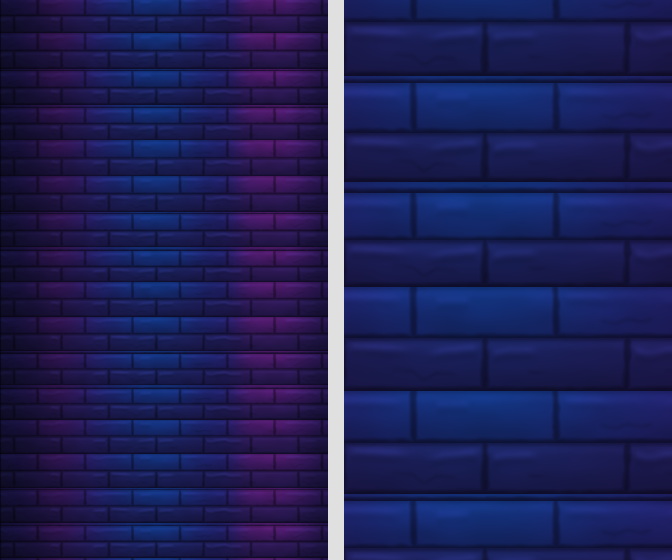
Left, the full canvas; right, a detail of the centre.
Write a WebGL 1 fragment shader that draws this texture.

```glsl
precision highp float;
// Night brick wall under neon light: 16 stacked bands, each a lit course over a
// shaded course with half-brick offset, about 7 bricks across. Band heights drift,
// some bands add a thin lit ledge, and blue and magenta glows tint the columns.
uniform vec2 u_resolution;

float hash(vec2 p) {
  p = fract(p * vec2(0.1731, 0.2467));
  p += dot(p, p.yx + 19.19);
  return fract(p.x * p.y * 37.3);
}

float noise(vec2 p) {
  vec2 i = floor(p), f = fract(p);
  f = f * f * (3.0 - 2.0 * f);
  return mix(mix(hash(i), hash(i + vec2(1.0, 0.0)), f.x),
             mix(hash(i + vec2(0.0, 1.0)), hash(i + 1.0), f.x), f.y);
}

float bell(float x, float center, float width) {
  float d = (x - center) / width;
  return exp(-d * d);
}

void main() {
  // Wall units: 452 wide, 768 high, y pointing down
  vec2 uv = gl_FragCoord.xy / u_resolution;
  vec2 wall = vec2(uv.x * 452.0, (1.0 - uv.y) * 768.0);
  float pixel = 768.0 / u_resolution.y;

  // Bands of two courses with slowly drifting height
  float v = wall.y / 48.0;
  v -= 0.065 * cos((v - 7.5) * 0.3927);
  float band = floor(v);
  float y = fract(v) * 48.0;

  // Ledge on top of some bands, then the lit and the shaded course
  float ledge = 5.0 * smoothstep(-0.2, 0.9, cos((band - 2.7) * 1.5708));
  float split = ledge + (48.0 - ledge) * 0.5 + hash(vec2(band, 3.0)) - 0.5;
  float shaded = step(split, y);
  float onLedge = step(y, ledge);
  float top = mix(mix(ledge, split, shaded), 0.0, onLedge);
  float bottom = mix(mix(split, 48.0, shaded), ledge, onLedge);
  float t = (y - top) / max(bottom - top, 0.01);

  // Distance to the joints, with slightly rough edges
  float column = (wall.x - mix(52.0, 19.5, max(shaded, onLedge))) / 65.3;
  float brick = floor(column);
  vec2 seed = vec2(brick * 7.0, shaded * 31.0 + onLedge * 57.0);
  float rough = noise(vec2(wall.x * 0.22, y * 0.25) + seed) - 0.5;
  float side = (0.5 - abs(fract(column) - 0.5)) * 65.3 + rough * 1.0;
  float under = bottom - y + rough * 0.8;
  float soft = 1.6 + pixel * 0.5;
  float joint = 1.0 - smoothstep(0.3, 0.9 + soft, side);
  float bed = 1.0 - smoothstep(0.2, 1.2 + soft, under);
  float lip = 1.0 - smoothstep(0.0, 0.6 + soft, y - top);
  lip *= mix(0.25, 0.6, shaded);
  float groove = max(max(bed, lip), joint * mix(0.85, 0.2, onLedge));

  // Neon glow along x, strongest at the top of each lit course
  float fall = mix(mix(1.0, 0.6, t), mix(0.36, 0.18, t), shaded);
  fall *= 0.95 + 0.1 * hash(vec2(band, 11.0));
  float blue = bell(wall.x, 214.0, 66.0);
  float magenta = smoothstep(300.0, 345.0, wall.x) * bell(wall.x, 372.0, 76.0);
  float rose = bell(wall.x, 78.0, 42.0);
  vec3 color = mix(vec3(0.125, 0.105, 0.37), vec3(0.112, 0.093, 0.305), shaded);
  color += fall * (blue * vec3(-0.06, 0.09, 0.11)
                 + magenta * vec3(0.185, -0.01, 0.03)
                 + rose * vec3(0.10, -0.02, -0.02));

  // Rounded shading and faint grain
  color *= mix(1.07, 0.84, smoothstep(0.1, 1.0, t));
  color *= 0.95 + 0.1 * noise(wall * vec2(0.07, 0.13) + band * 5.0);

  // Chipped upper lip: a pale broken ridge with a shadow below it
  float ridge = 3.6 + 3.0 * noise(vec2(wall.x * 0.11, 2.0) + seed);
  float depth = y - top - ridge;
  float worn = smoothstep(0.4, 0.75, noise(vec2(wall.x * 0.065, 9.0) + seed));
  worn *= (1.0 - onLedge) * smoothstep(2.0, 6.0, side) * mix(0.6, 1.0, shaded);
  color += vec3(0.03, 0.032, 0.075) * worn * bell(depth, 0.0, 1.7 + pixel * 0.3);
  color *= 1.0 - 0.1 * worn * bell(depth, 3.5, 2.0);
  color += vec3(0.012, 0.014, 0.03) * bell(y - top, 3.5, 2.0) * (1.0 - onLedge);

  // Hairline cracks low on a few bricks
  float path = y - bottom + 5.0 + 5.0 * noise(vec2(wall.x * 0.16, 4.0) + seed);
  float cracked = smoothstep(0.66, 0.85, noise(vec2(wall.x * 0.08, 17.0) + seed));
  color *= 1.0 - 0.1 * cracked * bell(path, 0.0, 1.2) * (1.0 - onLedge);

  // Dark joints, still tinted by the light
  vec3 mortar = color * 0.5 + vec3(0.012, 0.008, 0.03);
  color = mix(color, mortar, groove);

  // Darkening toward both sides and a thin dark left rim
  color *= mix(0.54, 1.0, smoothstep(-15.0, 140.0, wall.x));
  color *= mix(1.0, 0.76, smoothstep(395.0, 452.0, wall.x));
  color *= mix(0.55, 1.0, smoothstep(0.5, 2.5, wall.x));
  gl_FragColor = vec4(clamp(color, 0.0, 1.0), 1.0);
}
```
